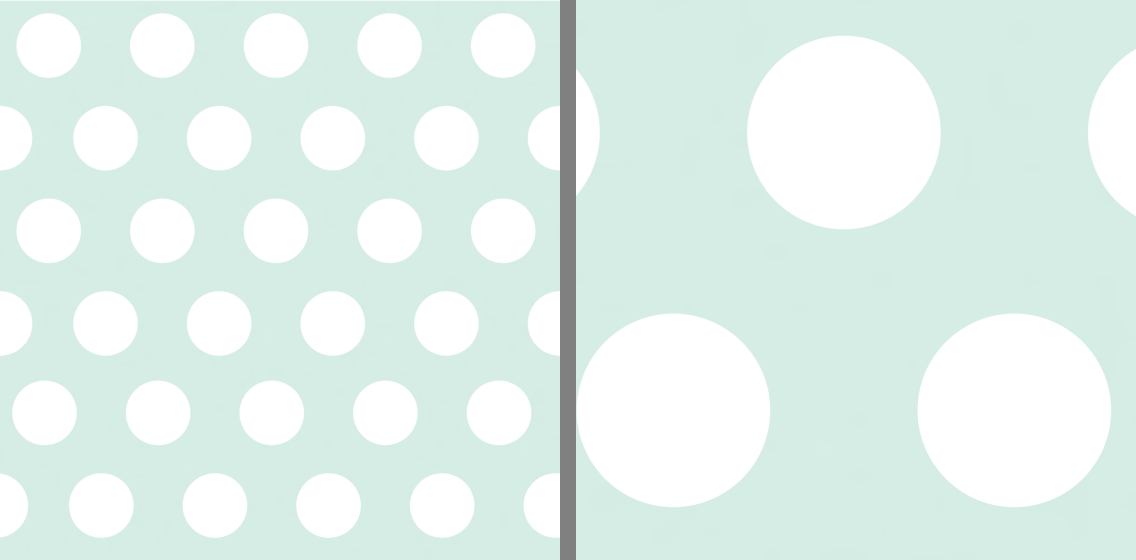
Left: the whole. Right: its middle third, enlarged.
Give the GLSL for this pattern, as a Shadertoy shader.

```glsl
#define MINT vec3(0.837, 0.929, 0.896)
#define DOT_COLOR vec3(1.0)
#define DOT_RADIUS 0.0576
#define PITCH vec2(0.2029, 0.1654)
#define FIRST_DOT vec2(0.0870, 0.0814)
#define DOTS_PER_ROW 5
#define SEAM_DEPTH 0.657
#define SEAM_SHIFT vec2(0.0075, 0.0057)
#define TOP_EDGE 0.0012
#define MOTTLE_SCALE 60.0
#define MOTTLE_AMOUNT 0.005

float hash(vec2 p) {
    vec3 q = fract(vec3(p.xyx) * 0.1031);
    q += dot(q, q.yzx + 33.33);
    return fract((q.x + q.y) * q.z);
}

float valueNoise(vec2 p) {
    vec2 cell = floor(p), f = fract(p);
    f = f * f * (3.0 - 2.0 * f);
    float low = mix(hash(cell), hash(cell + vec2(1, 0)), f.x);
    float high = mix(hash(cell + vec2(0, 1)), hash(cell + vec2(1, 1)), f.x);
    return mix(low, high, f.y);
}

// Signed distance to the staggered dots; p.y runs down from the top edge.
float dotsDistance(vec2 p) {
    // Rows below the seam sit slightly up and to the left
    p += SEAM_SHIFT * step(SEAM_DEPTH, p.y);

    float row = round((p.y - FIRST_DOT.y) / PITCH.y);
    float dy = p.y - FIRST_DOT.y - row * PITCH.y;
    float rowStart = FIRST_DOT.x + 0.5 * PITCH.x * mod(row, 2.0);

    float nearest = 1.0;
    for (int i = 0; i < DOTS_PER_ROW; i++) {
        float dx = p.x - rowStart - float(i) * PITCH.x;
        dx -= round(dx); // wrap across the tile's side edges
        nearest = min(nearest, length(vec2(dx, dy)));
    }
    return nearest - DOT_RADIUS;
}

void mainImage(out vec4 fragColor, in vec2 fragCoord) {
    vec2 uv = fragCoord / iResolution.y;
    vec2 p = vec2(uv.x, 1.0 - uv.y);
    float pixel = 1.0 / iResolution.y;

    // Faintly mottled ground
    vec3 color = MINT + MOTTLE_AMOUNT * (valueNoise(p * MOTTLE_SCALE) - 0.5);

    // Dots and the thin pale line along the top
    float d = min(dotsDistance(p), p.y - TOP_EDGE);
    color = mix(color, DOT_COLOR, smoothstep(0.75 * pixel, -0.75 * pixel, d));

    fragColor = vec4(color, 1.0);
}
```
